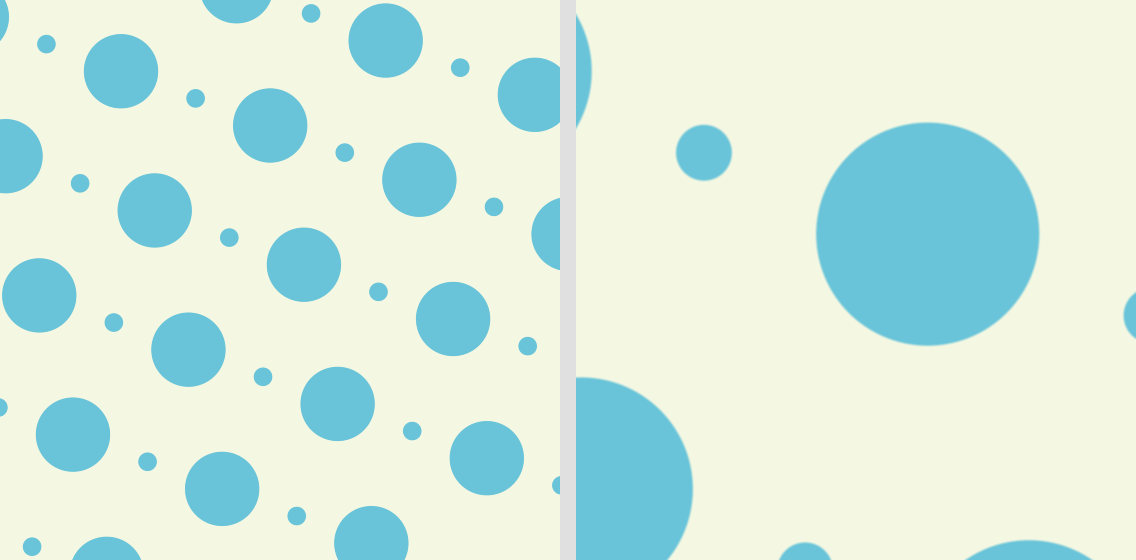
Left: the whole. Right: its middle third, enlarged.
Give the GLSL for this pattern, as a WebGL 2 fragment shader.

```glsl
#version 300 es
precision highp float;

#define ROW_STEP vec2(0.2664, -0.0969)
#define COLUMN_STEP vec2(0.0602, -0.2486)
#define LATTICE_ORIGIN vec2(0.5427, 0.5273)
#define BIG_RADIUS 0.0664
#define SMALL_RADIUS 0.0166
#define EDGE_SOFTNESS 0.0011
#define CREAM vec3(0.957, 0.969, 0.886)
#define BLUE vec3(0.412, 0.769, 0.851)

uniform vec2 u_resolution;
out vec4 fragColor;

// Distance to the nearest disc centred on the slanted lattice.
// Rounding is enough because the discs stay well inside their cells.
float latticeDisc(vec2 point, vec2 center, float radius) {
    mat2 lattice = mat2(ROW_STEP, COLUMN_STEP);
    vec2 cell = inverse(lattice) * (point - center);
    vec2 offset = lattice * (cell - round(cell));
    return length(offset) - radius;
}

void main() {
    float canvasSize = min(u_resolution.x, u_resolution.y);
    vec2 point = gl_FragCoord.xy / canvasSize;

    // Small dots sit halfway between big dots along each row.
    float bigDots = latticeDisc(point, LATTICE_ORIGIN, BIG_RADIUS);
    float smallDots = latticeDisc(point, LATTICE_ORIGIN + 0.5 * ROW_STEP, SMALL_RADIUS);
    float dots = min(bigDots, smallDots);

    // Keep the edge at least about one pixel wide.
    float edge = max(EDGE_SOFTNESS, 0.6 / canvasSize);
    float coverage = 1.0 - smoothstep(-edge, edge, dots);
    fragColor = vec4(mix(CREAM, BLUE, coverage), 1.0);
}
```
